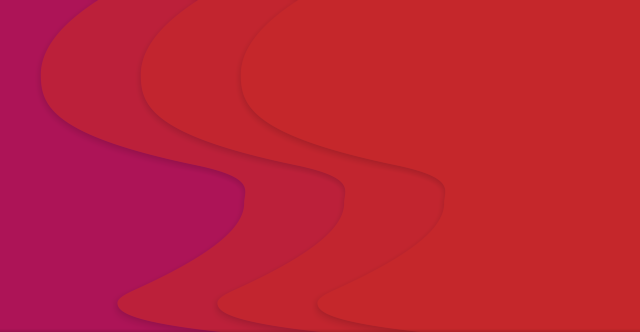
Reproduce this background procedurally as a Shadertoy shader.

```glsl
const vec3 BASE_PURPLE = vec3(0.678, 0.078, 0.341);
const vec3 LAYER_RED = vec3(0.776, 0.157, 0.157);
const float LAYER_OPACITY = 0.62;
const int LAYER_COUNT = 3;
const float LAYER_STEP = 0.3;
const float SHADOW_DROP = 0.008;
const float SHADOW_BLUR = 0.022;
const float SHADOW_STRENGTH = 0.17;
const float BOTTOM_SHADE = 0.1;
const float ASPECT = 1.92;

// Knots of the wave: depth below the top, position across, slope
const int KNOT_COUNT = 7;
const vec3 KNOTS[KNOT_COUNT] = vec3[KNOT_COUNT](
    vec3(0.0, 0.295, -1.55),
    vec3(0.225, 0.1225, 0.0),
    vec3(0.4975, 0.5875, 4.8),
    vec3(0.6125, 0.7325, 0.0),
    vec3(0.875, 0.4, -2.2),
    vec3(0.9125, 0.3525, 0.0),
    vec3(1.0, 0.6625, 9.0));

// Cubic Hermite wave: returns its position across and its slope
vec2 wave(float depth) {
    int i = 0;
    while (i < KNOT_COUNT - 2 && depth > KNOTS[i + 1].x) i++;
    vec3 a = KNOTS[i];
    vec3 b = KNOTS[i + 1];
    float span = b.x - a.x;
    float t = clamp((depth - a.x) / span, 0.0, 1.0);
    float rise = b.y - a.y;
    float m0 = a.z * span;
    float m1 = b.z * span;
    float c2 = 3.0 * rise - 2.0 * m0 - m1;
    float c3 = m0 + m1 - 2.0 * rise;
    float across = a.y + t * (m0 + t * (c2 + t * c3));
    float slope = (m0 + t * (2.0 * c2 + 3.0 * t * c3)) / span;
    return vec2(across, slope);
}

// Approximate signed distance, positive to the right of the wave
float waveDistance(vec2 p) {
    vec2 w = wave(p.y);
    return (p.x - w.x) / sqrt(1.0 + w.y * w.y);
}

void mainImage(out vec4 fragColor, in vec2 fragCoord) {
    vec2 uv = fragCoord / iResolution.xy;
    vec2 p = vec2(uv.x * ASPECT, 1.0 - uv.y);
    float pixel = 1.0 / iResolution.y;
    vec3 color = BASE_PURPLE;

    // Translucent layers, each with a soft shadow falling below its edge
    for (int i = 0; i < LAYER_COUNT; i++) {
        vec2 q = p - vec2(float(i) * LAYER_STEP, 0.0);
        float cover = smoothstep(-0.7 * pixel, 0.7 * pixel, waveDistance(q));
        float shadowDistance = waveDistance(q - vec2(0.0, SHADOW_DROP));
        float shadow = smoothstep(-SHADOW_BLUR, SHADOW_BLUR, shadowDistance);
        color *= 1.0 - SHADOW_STRENGTH * shadow * (1.0 - cover);
        color = mix(color, LAYER_RED, cover * LAYER_OPACITY);
    }

    // Thin shade along the bottom edge
    color *= 1.0 - BOTTOM_SHADE * (1.0 - smoothstep(0.0, 0.012, uv.y));
    fragColor = vec4(color, 1.0);
}
```
